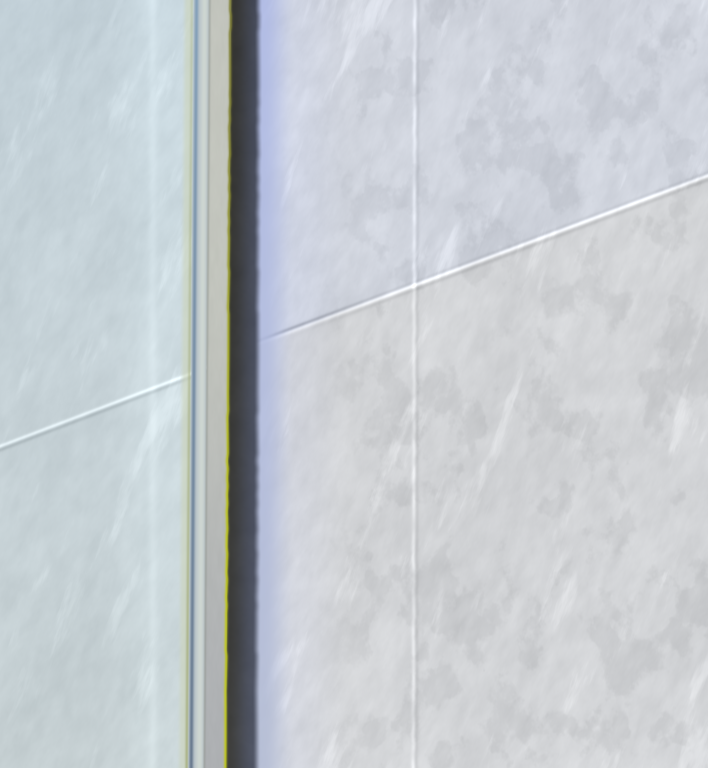
Write a WebGL 1 fragment shader that draws this texture.

```glsl
precision highp float;
uniform vec2 u_resolution;

float hash(vec2 p) {
  p = fract(p * vec2(0.1031, 0.1137));
  p += dot(p, p.yx + 33.33);
  return fract((p.x + p.y) * p.x * 17.0);
}

float noise(vec2 p) {
  vec2 i = floor(p), f = fract(p);
  f = f * f * (3.0 - 2.0 * f);
  return mix(mix(hash(i), hash(i + vec2(1.0, 0.0)), f.x),
             mix(hash(i + vec2(0.0, 1.0)), hash(i + 1.0), f.x), f.y);
}

float fbm(vec2 p) {
  float sum = 0.0, amp = 0.5;
  for (int i = 0; i < 5; i++) {
    sum += amp * noise(p);
    p = mat2(1.6, 1.2, -1.2, 1.6) * p + 7.3;
    amp *= 0.55;
  }
  return sum;
}

float ridge(float d, float width) {
  return exp(-d * d / (width * width));
}

float band(float x, float a, float b, float soft) {
  return smoothstep(a - soft, a + soft, x) * (1.0 - smoothstep(b - soft, b + soft, x));
}

// Cloudy stone with slanted streaks
float stone(vec2 p) {
  vec2 s = vec2(p.x - 0.35 * p.y, p.y);
  float cloud = fbm(s * vec2(13.0, 7.0) + 20.0) - 0.53;
  float grain = fbm(s * vec2(75.0, 38.0) + 50.0) - 0.53;
  float vein = smoothstep(0.64, 0.86, fbm(s * vec2(38.0, 9.0) + 90.0));
  return 0.055 * cloud + 0.065 * grain + 0.06 * vein;
}

vec3 rightWall(vec2 p) {
  float x = p.x, y = p.y;
  float seamY = y - 0.629 - 0.374 * (x - 0.540);
  float seamX = x - 0.538 - 0.002 * y;
  float above = smoothstep(-0.003, 0.003, seamY);
  vec3 c = mix(vec3(0.825, 0.832, 0.842), vec3(0.815, 0.832, 0.868), above);
  c += stone(p);
  c -= 0.035 * smoothstep(0.56, 0.70, fbm(p * vec2(26.0, 20.0) + 11.0)) * smoothstep(0.38, 0.5, x);

  // Grout joints with a lit lip and a thin shadow
  float wobble = 0.0012 * (noise(vec2(3.0, y * 70.0)) - 0.5);
  c += 0.075 * ridge(seamX + wobble, 0.0026) * (0.5 + noise(vec2(8.0, y * 60.0)));
  c -= 0.045 * ridge(seamX - 0.0045 + wobble, 0.0025);
  float lit = smoothstep(0.33, 0.56, x);
  c -= mix(0.17, 0.05, lit) * ridge(seamY - 0.0035, 0.0026);
  c += mix(0.07, 0.17, lit) * ridge(seamY + 0.0005, 0.0028);
  c -= 0.07 * lit * ridge(seamY + 0.006, 0.003);
  c += 0.08 * ridge(length(vec2(seamX, seamY)), 0.006);

  // Blue tint beside the dark gap
  vec3 blueTint = mix(vec3(0.70, 0.73, 0.80), vec3(0.68, 0.72, 0.87), y);
  c = mix(c, blueTint, 0.85 * (1.0 - smoothstep(0.342, 0.385, x)));
  c += vec3(0.0, 0.005, 0.03) * (1.0 - smoothstep(0.36, 0.46, x));
  return c;
}

vec3 leftWall(vec2 p) {
  float seamY = p.y - 0.419 - 0.38 * p.x;
  vec3 c = mix(vec3(0.775, 0.815, 0.825), vec3(0.765, 0.82, 0.85), p.y);
  c += 0.8 * stone(p + vec2(4.0, 2.0));
  c += vec3(0.03, 0.035, 0.035) * smoothstep(0.13, 0.21, p.x);
  c += 0.035 * ridge(p.x - 0.199, 0.006);
  c += 0.14 * ridge(seamY, 0.0026);
  c -= 0.08 * ridge(seamY + 0.005, 0.0028);
  return c;
}

void main() {
  vec2 p = gl_FragCoord.xy / u_resolution.y;
  p.x *= 0.921875 * u_resolution.y / u_resolution.x;
  float y = p.y;
  float x = p.x - 0.007 * (y - 0.5);
  float soft = 0.0014;
  vec3 c = mix(leftWall(p), rightWall(p), step(0.3, p.x));

  // Glass rim: olive fringe, blue line, pale bevel
  c = mix(c, vec3(0.80, 0.83, 0.73), 0.6 * band(x, 0.237, 0.247, 0.004));
  c = mix(c, vec3(0.66, 0.69, 0.50), mix(0.85, 0.35, y) * ridge(x - 0.2465, 0.0022));
  c = mix(c, vec3(0.73, 0.77, 0.79), band(x, 0.249, 0.269, soft));
  c = mix(c, mix(vec3(0.36, 0.43, 0.52), vec3(0.49, 0.61, 0.72), y), 0.85 * ridge(x - 0.2525, 0.0028));
  c = mix(c, vec3(0.83, 0.86, 0.83), 0.75 * ridge(x - 0.263, 0.0045));

  // Metal strip with a yellow fringe
  vec3 metal = mix(vec3(0.68, 0.69, 0.70), vec3(0.76, 0.77, 0.74), smoothstep(0.0, 0.7, y));
  metal += 0.025 * (fbm(vec2(x * 160.0, y * 45.0)) - 0.5);
  c = mix(c, metal, band(x, 0.269, 0.297, soft));
  c = mix(c, vec3(0.56, 0.58, 0.56), 0.5 * ridge(x - 0.2695, 0.0018));

  // Dark gap, brownish at the metal and bluish at the wall
  float edge = 0.0012 * (noise(vec2(5.0, y * 90.0)) - 0.5);
  float gapX = p.x - 0.003 * (y - 0.5) + edge;
  vec3 gap = mix(vec3(0.22, 0.22, 0.21), vec3(0.29, 0.31, 0.37), smoothstep(0.298, 0.334, x));
  gap += 0.035 * (0.5 - y) + 0.03 * (fbm(p * 45.0) - 0.5);
  float gapMask = smoothstep(0.2955, 0.2985, x) * (1.0 - smoothstep(0.330, 0.341, gapX));
  c = mix(c, gap, gapMask);
  float fringe = ridge(x - 0.2968 + edge, 0.0021);
  c = mix(c, mix(vec3(0.76, 0.79, 0.10), vec3(0.50, 0.50, 0.20), smoothstep(0.25, 0.95, y)), 0.85 * fringe);

  gl_FragColor = vec4(clamp(c, 0.0, 1.0), 1.0);
}
```
